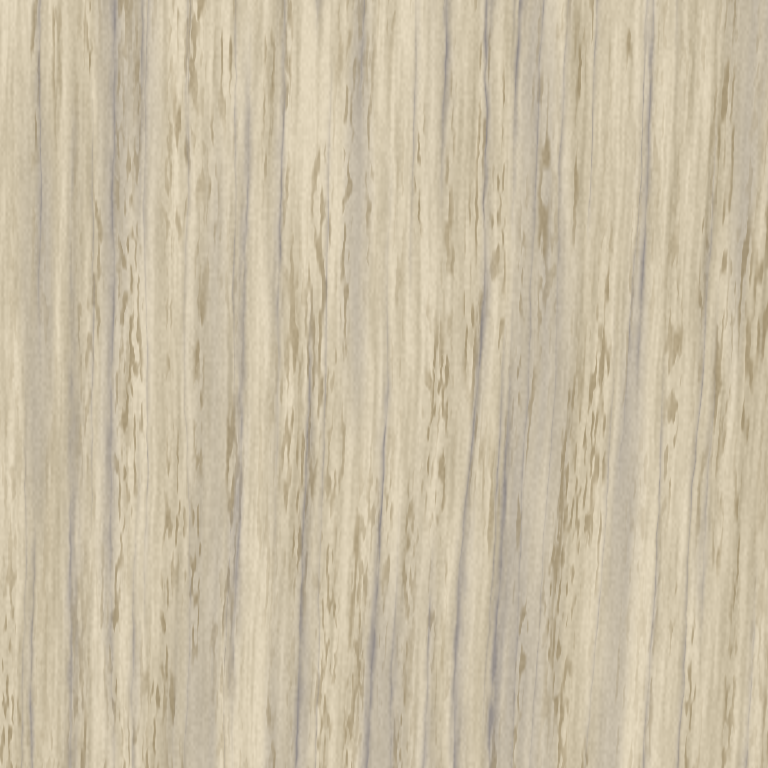
A Shadertoy shader for this texture:

```glsl
// Pale limed oak with upright grain: cream and tan bands, fine straight fibres,
// long blue-grey veins and narrow trails of hair-thin brown pores.
// Strand noise, whose columns slide freely along the grain, builds the fibres.

const vec3 CREAM = vec3(0.872, 0.822, 0.718);
const vec3 TAN = vec3(0.750, 0.700, 0.592);
const vec3 GREY = vec3(0.735, 0.697, 0.632);
const vec3 VEIN = vec3(0.570, 0.545, 0.532);
const vec3 PORE = vec3(0.570, 0.500, 0.365);

const int VEIN_COUNT = 34;
const float VEIN_STRENGTH = 0.82;
const float PORE_STRENGTH = 0.60;
const float FIBRE_CONTRAST = 0.62;
const float GRAIN_LEAN = 0.050;
const float SPECKLE = 0.045;

float hash(vec2 p) {
    vec3 q = fract(p.xyx * vec3(0.1031, 0.1030, 0.0973));
    q += dot(q, q.yzx + 33.33);
    return fract((q.x + q.y) * q.z);
}

float noise(vec2 p) {
    vec2 cell = floor(p);
    vec2 f = fract(p);
    f = f * f * (3.0 - 2.0 * f);
    float low = mix(hash(cell), hash(cell + vec2(1.0, 0.0)), f.x);
    float high = mix(hash(cell + vec2(0.0, 1.0)), hash(cell + 1.0), f.x);
    return mix(low, high, f.y);
}

// One column of noise along y, slid by a random amount.
float column(float id, float y, float seed) {
    float s = y + 40.0 * hash(vec2(id, seed));
    float f = fract(s);
    f = f * f * (3.0 - 2.0 * f);
    vec2 cell = vec2(id + seed, floor(s));
    return mix(hash(cell), hash(cell + vec2(0.0, 1.0)), f);
}

// Smooth blend of neighbouring columns, free of any visible rows.
float strand(vec2 p, vec2 scale, float seed) {
    p *= scale;
    float id = floor(p.x);
    float f = smoothstep(0.0, 1.0, p.x - id);
    return mix(column(id, p.y, seed), column(id + 1.0, p.y, seed), f);
}

// Bend the canvas so that the grain leans and wanders, more to the right.
vec2 grainSpace(vec2 uv) {
    float lean = GRAIN_LEAN * smoothstep(0.1, 0.8, uv.x) * (uv.y - 0.5);
    float sway = 0.016 * (noise(vec2(uv.x * 3.0, uv.y * 2.0) + 7.0) - 0.5);
    float ripple = 0.004 * (noise(vec2(uv.x * 20.0, uv.y * 8.0) + 31.0) - 0.5);
    float fray = 0.0014 * (noise(uv * vec2(90.0, 60.0) + 83.0) - 0.5);
    return vec2(uv.x - lean + sway + ripple + fray, uv.y);
}

// Light to dark tone of the wood, from broad bands down to single fibres.
float woodTone(vec2 p) {
    float bands = strand(p, vec2(12.0, 0.9), 3.0) - 0.5;
    float streaks = strand(p, vec2(46.0, 2.2), 17.0) - 0.5;
    float strands = strand(p, vec2(100.0, 4.5), 41.0) - 0.5;
    float fibres = strand(p, vec2(185.0, 9.0), 73.0) - 0.5;
    float hairs = strand(p, vec2(290.0, 16.0), 91.0) - 0.5;
    return 0.68 + 0.42 * bands + 0.50 * streaks
        + FIBRE_CONTRAST * (strands + fibres + 0.8 * hairs);
}

// Long lines, sharp on one side and fading out on the other.
float veins(vec2 p) {
    float cover = 0.0;
    float fray = 0.0026 * (strand(p, vec2(200.0, 26.0), 5.0) - 0.5);
    for (int i = 0; i < VEIN_COUNT; i++) {
        float id = float(i);
        float pick = hash(vec2(id, 5.0));
        float path = (id + hash(vec2(id, 11.0))) / float(VEIN_COUNT);
        path += 0.012 * (column(id, p.y * 2.2, 71.0) - 0.5);
        float width = mix(0.0015, 0.0056, pick * pick);
        width *= 0.5 + column(id, p.y * 6.0, 29.0);
        float side = p.x - path + fray;
        if (hash(vec2(id, 37.0)) > 0.5) side = -side;
        float profile = exp(-abs(side) / (side < 0.0 ? width * 0.7 : width * 1.6));
        float fade = smoothstep(0.28, 0.75, column(id, p.y * 2.3, 53.0));
        cover = max(cover, profile * fade * mix(0.4, 1.0, pick));
    }
    return cover * (0.5 + strand(p, vec2(250.0, 30.0), 13.0));
}

// Hair-thin strokes that follow one another inside narrow trails.
float pores(vec2 p, vec2 scale, float seed) {
    p.x += 0.0014 * (noise(p * vec2(90.0, 110.0) + seed) - 0.5);
    float trail = smoothstep(0.48, 0.80, strand(p, vec2(75.0, 4.2), seed));
    float region = smoothstep(0.25, 0.65, strand(p, vec2(18.0, 1.7), seed + 9.0));
    float stroke = smoothstep(0.48, 0.86, strand(p, scale, seed + 21.0));
    return stroke * trail * mix(0.3, 1.0, region);
}

void mainImage(out vec4 fragColor, in vec2 fragCoord) {
    vec2 uv = fragCoord / iResolution.xy;
    vec2 p = grainSpace(uv);

    // Wood body with cool grey bands
    vec3 color = mix(TAN, CREAM, clamp(woodTone(p), -0.3, 1.12));
    float greyBand = smoothstep(0.56, 0.90, strand(p, vec2(22.0, 1.5), 57.0));
    greyBand *= 0.4 + 0.8 * strand(p, vec2(110.0, 5.0), 9.0);
    color = mix(color, GREY, 0.75 * greyBand);

    // Pores and veins
    float pore = max(pores(p, vec2(270.0, 26.0), 23.0), pores(p, vec2(320.0, 44.0), 61.0));
    color = mix(color, PORE, PORE_STRENGTH * pore);
    color = mix(color, VEIN, clamp(VEIN_STRENGTH * veins(p), 0.0, 0.9));

    // Fine surface grit
    color += SPECKLE * (noise(uv * vec2(340.0, 190.0)) - 0.5);
    fragColor = vec4(color, 1.0);
}
```
